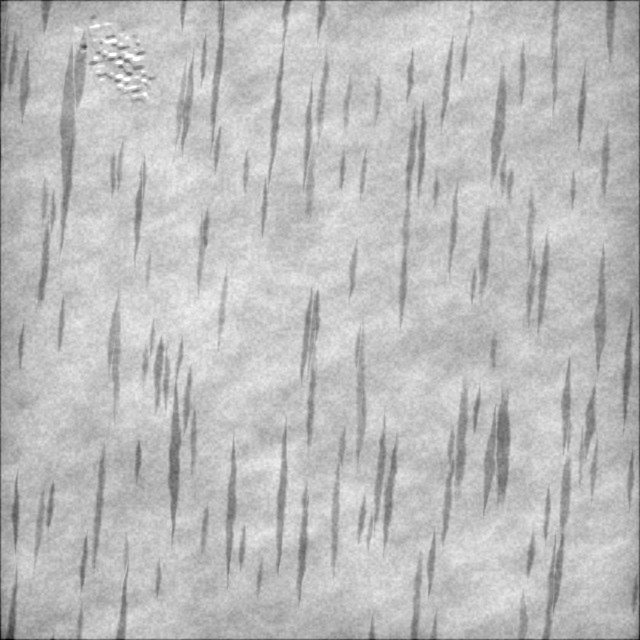
Reproduce this texture procedurally as a Shadertoy shader.

```glsl
// Pale grey grainy sheet with dark, slightly slanted spindle streaks and one flaked patch.

float hash(vec2 p) {
    vec3 q = fract(p.xyx * vec3(0.1031, 0.1030, 0.0973));
    q += dot(q, q.yzx + 33.33);
    return fract((q.x + q.y) * q.z);
}

float noise(vec2 p) {
    vec2 cell = floor(p), f = fract(p);
    f = f * f * (3.0 - 2.0 * f);
    return mix(mix(hash(cell), hash(cell + vec2(1, 0)), f.x),
               mix(hash(cell + vec2(0, 1)), hash(cell + vec2(1, 1)), f.x), f.y);
}

// Coverage of all streaks: tapered, ragged and often split at the ends
float streaks(vec2 uv) {
    float cover = 0.0;
    for (int i = 0; i < 155; i++) {
        float id = float(i);
        vec2 jitter = vec2(hash(vec2(id, 1.7)), hash(vec2(id, 5.3)));
        vec2 center = fract(id * vec2(0.7549, 0.5698) + 0.25 * jitter) * 1.04 - 0.02;
        float size = hash(vec2(id, 9.1));
        float halfLength = 0.028 + 0.085 * size * size;
        vec2 p = uv - center;
        if (abs(p.x) > 0.04 || abs(p.y) > halfLength * 1.3) continue;

        float girth = hash(vec2(id, 13.9));
        float halfWidth = 0.0036 + 0.0022 * size + 0.0065 * size * pow(girth, 5.0);
        p.x -= p.y * mix(0.02, 0.12, hash(vec2(id, 17.3)));
        p.x += 0.003 * (noise(vec2(uv.y * 45.0, id * 3.0)) - 0.5);
        float fork = noise(vec2(p.x * 190.0 + 40.0, id * 7.0)) - 0.5;
        float t = abs(p.y) / halfLength + 0.4 * fork;
        float taper = 1.0 - t * abs(t);
        float ragged = 0.002 * (noise(uv * vec2(220.0, 110.0)) - 0.5);
        float d = abs(p.x) - halfWidth * taper + ragged;
        float strength = mix(0.55, 1.0, hash(vec2(id, 21.1)));
        cover = max(cover, strength * smoothstep(0.0032, -0.0036, d));
    }
    return cover;
}

// Embossed flakes: lit upper edges with short shadows below them
float flakes(vec2 uv) {
    vec2 p = uv - vec2(0.18, 0.907);
    vec2 along = vec2(0.7, -0.714);
    vec2 q = vec2(dot(p, along) / 0.075, dot(p, vec2(-along.y, along.x)) / 0.043);
    float patchMask = smoothstep(1.15, 0.7, length(q) + 0.5 * (noise(uv * 75.0) - 0.5));
    vec2 s = vec2(uv.x + 0.3 * uv.y, uv.y - 0.2 * uv.x) * vec2(100.0, 140.0);
    float relief = noise(s) - noise(s + vec2(0.3, 0.75));
    return patchMask * (0.28 * smoothstep(0.05, 0.5, relief)
                      - 0.28 * smoothstep(0.05, 0.5, -relief));
}

void mainImage(out vec4 fragColor, in vec2 fragCoord) {
    vec2 uv = fragCoord / iResolution.xy;

    // Cloudy sheet with faint wrinkles rising to the right
    vec2 wrinkle = vec2(uv.x + 0.4 * uv.y, uv.y - 0.4 * uv.x);
    float grey = 0.790;
    grey += 0.090 * (noise(uv * 4.0 + 3.0) - 0.5);
    grey += 0.090 * (noise(wrinkle * vec2(11.0, 20.0) + 5.0) - 0.5);
    grey += 0.095 * (noise(wrinkle * vec2(22.0, 42.0)) - 0.5);
    grey += 0.060 * (noise(wrinkle * vec2(50.0, 85.0) + 9.0) - 0.5);

    // Fine grain
    grey += 0.085 * (noise(uv * 210.0) - 0.5);
    grey += 0.075 * (noise(uv * 400.0 + 17.0) - 0.5);

    grey -= 0.27 * streaks(uv);
    grey += flakes(uv);

    // Shaded rim, heavier at the lower corners, and a thin dark frame
    vec2 rim = min(uv, 1.0 - uv);
    float edge = min(rim.x, rim.y);
    grey -= 0.14 * exp(-rim.x / 0.04) + 0.09 * exp(-rim.y / 0.04);
    grey -= 0.24 * exp(-rim.x / 0.009 - uv.y / 0.06);
    grey -= 0.26 * smoothstep(0.003, 0.0008, edge);

    fragColor = vec4(vec3(clamp(grey, 0.0, 1.0)), 1.0);
}
```
